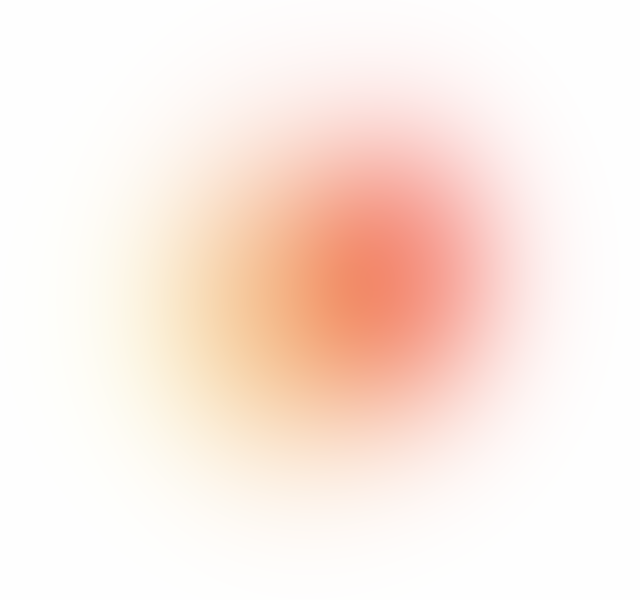
Reproduce this background procedurally as a Shadertoy shader.

```glsl
// Soft blurred sun: coral, orange and yellow glows overlapping on white paper.

const vec3 PAPER = vec3(0.998);

// Light each glow removes from the paper at its centre
const vec3 CORAL_INK  = vec3(0.022, 0.32, 0.32);
const vec3 ORANGE_INK = vec3(0.022, 0.22, 0.22);
const vec3 YELLOW_INK = vec3(0.015, 0.00, 0.18);

// Elliptical bell falloff, slightly flatter on top than a Gaussian
float glow(vec2 p, vec2 centre, vec2 radius) {
    vec2 d = (p - centre) / radius;
    return exp(-0.5 * pow(dot(d, d), 1.12));
}

// Absorbs ink from a colour by the given amount
vec3 stain(vec3 colour, vec3 ink, float amount) {
    return colour - ink * amount;
}

void mainImage(out vec4 fragColor, in vec2 fragCoord) {
    vec2 uv = fragCoord / iResolution.xy;

    // Layered glows, from the wide yellow rim to the coral core
    vec3 colour = PAPER;
    colour = stain(colour, YELLOW_INK, glow(uv, vec2(0.436, 0.472), vec2(0.172, 0.183)));
    colour = stain(colour, ORANGE_INK, glow(uv, vec2(0.469, 0.514), vec2(0.150, 0.201)));
    colour = stain(colour, CORAL_INK,  glow(uv, vec2(0.638, 0.546), vec2(0.124, 0.175)));

    fragColor = vec4(clamp(colour, 0.0, 1.0), 1.0);
}
```
